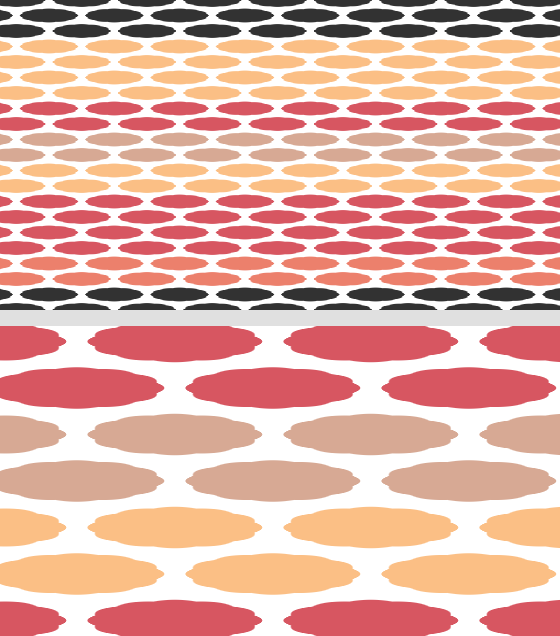
Top, the full canvas; bottom, a detail of the centre.
Write a WebGL 1 fragment shader that draws this pattern.

```glsl
precision highp float;
// Staggered rows of wide scalloped ovals in flat colour bands on white.
// Each cell holds one scalloped disc, stretched by the cell's aspect;
// the row number picks both the sideways shift and the band colour.

uniform vec2 u_resolution;

const vec2 REPEATS = vec2(8.573, 20.0);  // cells across and down the canvas
const float RADIUS = 0.446;              // disc radius, in cells
const float LOBES = 12.0;
const float NOTCH_DEPTH = 0.055;         // relative to the radius

const vec3 PAPER = vec3(1.0);
const vec3 CHARCOAL = vec3(0.195, 0.195, 0.195);
const vec3 APRICOT = vec3(0.984, 0.749, 0.522);
const vec3 CRIMSON = vec3(0.843, 0.337, 0.380);
const vec3 TAN = vec3(0.843, 0.663, 0.580);
const vec3 CORAL = vec3(0.925, 0.502, 0.424);

// Band colours, with rows counted downward from the top edge.
vec3 bandColor(float row) {
  vec3 color = CHARCOAL;
  color = mix(color, APRICOT, step(2.5, row));
  color = mix(color, CRIMSON, step(6.5, row));
  color = mix(color, TAN, step(8.5, row));
  color = mix(color, APRICOT, step(10.5, row));
  color = mix(color, CRIMSON, step(12.5, row));
  color = mix(color, CORAL, step(16.5, row));
  return mix(color, CHARCOAL, step(18.5, row));
}

// Radial distance to a disc whose rim is a ring of round lobes.
float scallopedDisc(vec2 p, float radius, float lobes, float depth) {
  float angle = atan(p.y, p.x + 1e-5);
  float notch = 1.0 - abs(cos(0.5 * lobes * angle));
  return length(p) - radius * (1.0 - depth * notch);
}

// Coverage with an edge one pixel wide, allowing for the cell's stretch.
float coverage(float dist, vec2 p, vec2 cellsPerPixel) {
  vec2 outward = p / max(length(p), 1e-4);
  float pixel = length(outward * cellsPerPixel);
  return clamp(0.5 - dist / pixel, 0.0, 1.0);
}

void main() {
  vec2 uv = gl_FragCoord.xy / u_resolution;
  vec2 grid = vec2(uv.x, 1.0 - uv.y) * REPEATS;

  // Rows are centred on whole numbers; odd rows shift by half a cell.
  float row = floor(grid.y + 0.5);
  float shift = 0.25 + 0.5 * mod(row, 2.0);
  vec2 cell = vec2(fract(grid.x - shift + 0.5) - 0.5, grid.y - row);

  float dist = scallopedDisc(cell, RADIUS, LOBES, NOTCH_DEPTH);
  float ink = coverage(dist, cell, REPEATS / u_resolution);
  gl_FragColor = vec4(mix(PAPER, bandColor(row), ink), 1.0);
}
```
